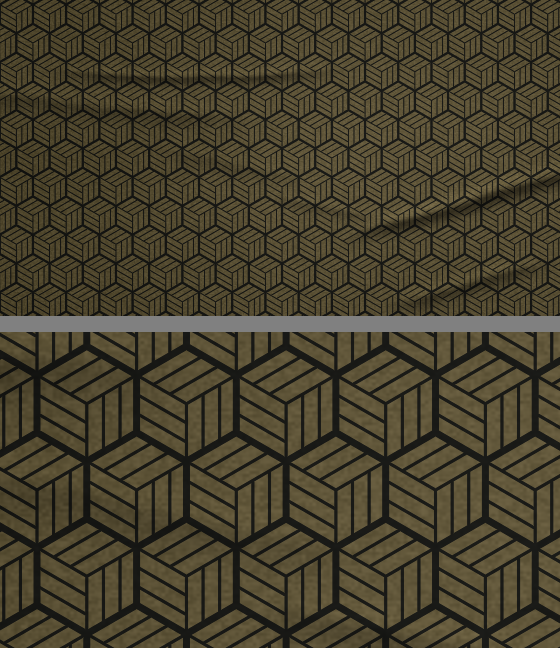
Top: the whole. Bottom: its middle third, enlarged.
Reproduce this pattern procedurally as a Shadertoy shader.

```glsl
const float PITCH = 0.1051;                 // cube width, in canvas heights
const vec2  CUBE_CENTER = vec2(0.367, 0.773);
const float BANDS = 3.0;                    // slats per cube face
const float OUTLINE_HALF = 0.0037;
const float SLAT_HALF = 0.0017;
const float GRAIN_SCALE = 270.0;
const float GRAIN_AMOUNT = 0.60;
const float FOLD_AMOUNT = 0.72;
const vec2  LIGHT_CENTER = vec2(1.28, 0.53);
const vec3  CLOTH_DARK = vec3(0.240, 0.210, 0.117);
const vec3  CLOTH_LIGHT = vec3(0.410, 0.367, 0.250);
const vec3  INK_DARK = vec3(0.045, 0.047, 0.040);
const vec3  INK_LIGHT = vec3(0.108, 0.110, 0.098);

float hash(vec2 p) {
    vec3 q = fract(vec3(p.xyx) * 0.1031);
    q += dot(q, q.yzx + 33.33);
    return fract((q.x + q.y) * q.z);
}

float noise(vec2 p) {
    vec2 i = floor(p), f = fract(p);
    f = f * f * (3.0 - 2.0 * f);
    return mix(mix(hash(i), hash(i + vec2(1, 0)), f.x),
               mix(hash(i + vec2(0, 1)), hash(i + vec2(1, 1)), f.x), f.y);
}

float fbm(vec2 p) {
    float sum = 0.0, amp = 0.5;
    for (int i = 0; i < 4; i++) {
        sum += amp * noise(p);
        p = p * 2.03 + 17.0;
        amp *= 0.5;
    }
    return sum;
}

// Offset from the nearest center of a pointy-topped hexagon lattice
vec2 hexCell(vec2 p) {
    vec2 size = PITCH * vec2(1.0, sqrt(3.0));
    vec2 a = p - size * round(p / size);
    vec2 b = p - size * (floor(p / size) + 0.5);
    return dot(a, a) < dot(b, b) ? a : b;
}

float stroke(float dist, float halfWidth, float aa) {
    return 1.0 - smoothstep(halfWidth - aa, halfWidth + aa, dist);
}

// Ink coverage: hexagon outline, cube spokes and slats on three faces
float cubeInk(vec2 p, float aa) {
    vec2 q = hexCell(p);
    float h = 0.5 * sqrt(3.0);
    vec3 d = vec3(q.x, dot(q, vec2(-0.5, h)), dot(q, vec2(-0.5, -h)));
    vec3 m = abs(d);
    float outline = 0.5 * PITCH - max(m.x, max(m.y, m.z));

    float across = d.x, toSpoke = -d.y;     // right face
    if (d.y > 0.0 && d.z <= 0.0) { across = d.y; toSpoke = -d.z; }
    else if (d.z > 0.0 && d.x <= 0.0) { across = d.z; toSpoke = -d.x; }

    float slat = 0.5 * PITCH / BANDS;
    float line = abs(across - slat * round(across / slat));
    line = min(line, abs(toSpoke));
    return max(stroke(outline, OUTLINE_HALF, aa), stroke(line, SLAT_HALF, aa));
}

// Soft crease from a to b: lit above, shaded below
float crease(vec2 p, vec2 a, vec2 b, float sag, float width) {
    vec2 dir = normalize(b - a);
    float t = dot(p - a, dir) / length(b - a);
    float bow = sag * 4.0 * t * (1.0 - t) + 0.014 * (noise(p * 9.0) - 0.5);
    float s = (dot(p - a, vec2(-dir.y, dir.x)) + bow) / width;
    float fade = smoothstep(-0.05, 0.25, t) * (1.0 - smoothstep(0.72, 1.08, t));
    float lit = 0.35 * exp(-pow(s - 1.1, 2.0));
    float shade = exp(-pow(s + 0.35, 2.0) * (s < -0.35 ? 0.5 : 2.5));
    return fade * (lit - shade);
}

float folds(vec2 p) {
    float f = 0.50 * crease(p, vec2(0.15, 0.78), vec2(1.08, 0.78), 0.025, 0.014);
    f += 0.28 * crease(p, vec2(-0.20, 0.73), vec2(0.80, 0.62), 0.01, 0.024);
    f += 0.65 * crease(p, vec2(1.08, 0.25), vec2(1.95, 0.51), 0.008, 0.021);
    f += 0.45 * crease(p, vec2(1.22, 0.03), vec2(1.74, 0.17), 0.0, 0.021);
    f += 0.22 * crease(p, vec2(0.86, 0.38), vec2(1.22, 0.31), 0.01, 0.015);
    f += 0.18 * crease(p, vec2(0.50, 0.54), vec2(0.95, 0.44), 0.01, 0.018);
    return FOLD_AMOUNT * f;
}

void mainImage(out vec4 fragColor, in vec2 fragCoord) {
    vec2 p = fragCoord / iResolution.y;
    float aa = 0.55 / iResolution.y;
    float ink = cubeInk(p - CUBE_CENTER, aa);

    // Broad light, gentle ripples and creases
    vec2 toLight = (p - LIGHT_CENTER) * vec2(0.95, 1.25);
    float light = 0.30 + 0.57 * exp(-1.4 * dot(toLight, toLight));
    light += 0.22 * (fbm(p * vec2(2.2, 4.0) + 3.0) - 0.47);
    float fold = folds(p);

    // Woven grain
    float grain = noise(p * GRAIN_SCALE) * 0.6
                + noise(p * GRAIN_SCALE * vec2(0.5, 1.3) + 41.0) * 0.4 - 0.5;
    float tone = clamp(light + GRAIN_AMOUNT * grain, -0.15, 1.2);

    vec3 cloth = mix(CLOTH_DARK, CLOTH_LIGHT, tone);
    vec3 inkColor = mix(INK_DARK, INK_LIGHT, clamp(light + 0.3 * grain, 0.0, 1.0));
    vec3 color = mix(cloth, inkColor, ink) * (1.0 + fold);
    fragColor = vec4(clamp(color, 0.0, 1.0), 1.0);
}
```
